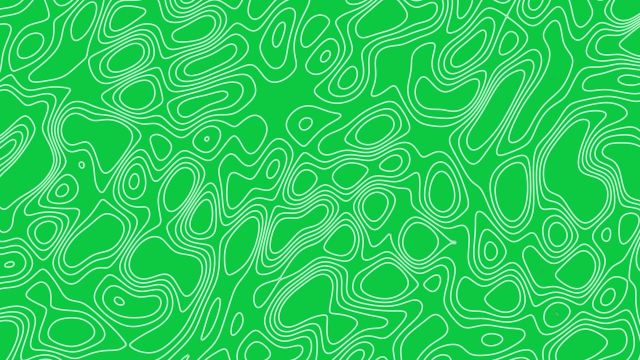
This pattern is drawn by a WebGL 2 fragment shader. Its source:

```glsl
#version 300 es
precision highp float;

// Topographic contour lines, pale on flat green.
// A smooth height field is summed from sine waves in scattered directions;
// its exact slope turns height differences into lines of constant width.

uniform vec2 u_resolution;
out vec4 outColor;

const vec3 GROUND = vec3(0.05, 0.79, 0.26);
const vec3 FRINGE = vec3(0.08, 0.735, 0.28);
const vec3 LINE = vec3(0.68, 0.97, 0.77);

const int WAVE_COUNT = 44;
const float GOLDEN_ANGLE = 2.39996;
const float TAU = 6.28319;

float hash(float n) {
    return fract(sin(n * 12.9898 + 4.1) * 43758.55);
}

// Layered sines: returns height (unit variance) in x and its gradient in yz.
vec3 terrain(vec2 p, float minFrequency, float maxFrequency) {
    vec3 sum = vec3(0.0);
    for (int i = 0; i < WAVE_COUNT; i++) {
        float n = float(i);
        float angle = n * GOLDEN_ANGLE;
        float spread = fract(n * 0.7549 + 0.3);
        float frequency = minFrequency * pow(maxFrequency / minFrequency, spread);
        vec2 wave = frequency * vec2(cos(angle), sin(angle));
        float phase = dot(wave, p) + TAU * hash(n);
        sum += vec3(sin(phase), cos(phase) * wave);
    }
    return sum * sqrt(2.0 / float(WAVE_COUNT));
}

// Distance to the nearest contour; heights past the outer levels stay blank.
float contourDistance(vec3 field, float interval, float outerLevel) {
    float level = clamp(floor(field.x / interval) + 0.5, -outerLevel, outerLevel);
    return abs(field.x - level * interval) / max(length(field.yz), 0.001);
}

// Soft stroke that is full inside the inner radius and gone at the outer one.
float stroke(float dist, float inner, float outer) {
    return 1.0 - smoothstep(inner, outer, dist);
}

void main() {
    // Canvas units: one unit is the canvas height
    vec2 p = gl_FragCoord.xy / u_resolution.y;

    vec3 field = terrain(p, 12.0, 50.0);
    float dist = contourDistance(field, 0.5, 2.5);

    // A faint darker fringe lies under each pale line
    vec3 color = mix(GROUND, FRINGE, stroke(dist, 0.0036, 0.0062));
    color = mix(color, LINE, stroke(dist, 0.0004, 0.0042));
    outColor = vec4(color, 1.0);
}
```
